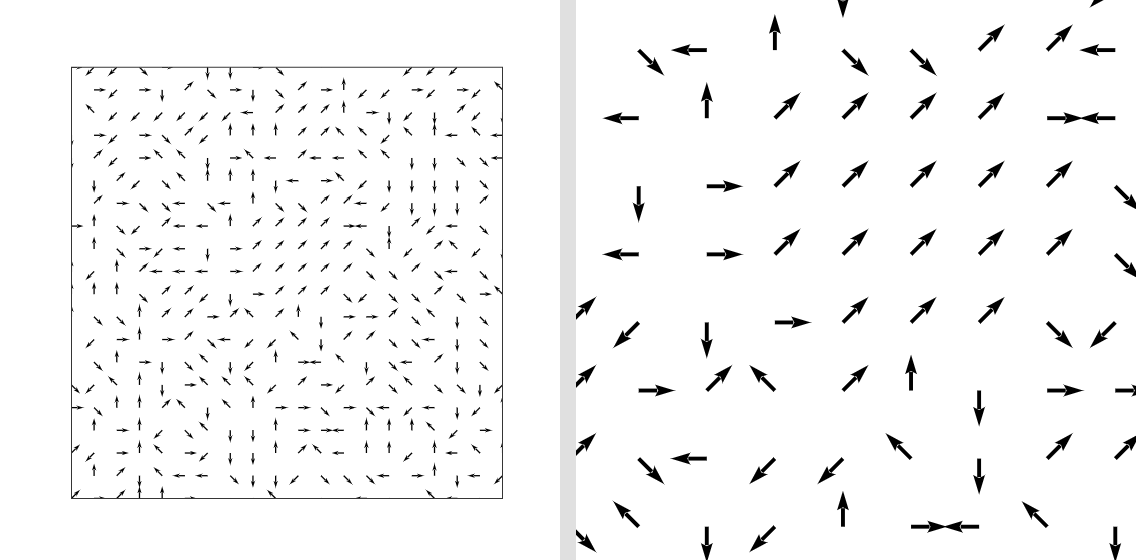
Left, the full canvas; right, a detail of the centre.
Reproduce this pattern procedurally as a Shadertoy shader.

```glsl
// Framed 20 by 20 lattice of small black arrows, each in one of eight directions.

const float FRAME_SIZE = 0.77;
const vec2 FRAME_MIN = vec2(0.1275, 0.11);
const float FRAME_LINE = 0.0014;
const float INTERVALS = 19.0;
const float PITCH = FRAME_SIZE / INTERVALS;
const float ARROW_LENGTH = FRAME_SIZE / 36.0;
const float SHAFT_WIDTH = 0.003 * FRAME_SIZE;
const float EIGHTH_TURN = 0.78539816;

float hash(vec2 p, float seed) {
    vec3 q = fract(vec3(p.xyx + seed) * vec3(0.1031, 0.1030, 0.0973));
    q += dot(q, q.yzx + 33.33);
    return fract((q.x + q.y) * q.z);
}

// Cellular noise: a random value shared by all points nearest to one seed
float cellValue(vec2 p) {
    vec2 base = floor(p);
    float nearest = 9.0;
    float value = 0.0;
    for (int j = -1; j <= 1; j++) {
        for (int i = -1; i <= 1; i++) {
            vec2 cell = base + vec2(i, j);
            vec2 site = cell + vec2(hash(cell, 3.7), hash(cell, 8.1));
            float d = distance(p, site);
            if (d < nearest) {
                nearest = d;
                value = hash(cell, 15.3);
            }
        }
    }
    return value;
}

// Mixed directions with loose domains and an aligned core
float arrowAngle(vec2 id) {
    float choice = hash(id, 21.9);
    float turn = floor(8.0 * hash(id, 5.2));
    if (choice < 0.35) turn = floor(8.0 * cellValue(id / 3.2));
    if (choice < 0.9 && distance(id, vec2(10.0, 10.5)) < 2.3) turn = 1.0;
    return turn * EIGHTH_TURN;
}

float boxDistance(vec2 p, vec2 halfSize) {
    vec2 d = abs(p) - halfSize;
    return length(max(d, 0.0)) + min(max(d.x, d.y), 0.0);
}

// Arrow along +x with its tail at the origin and a swept-back head
float arrowDistance(vec2 p, float len, float width) {
    p.y = abs(p.y);
    float shaftHalf = 0.5 * (len - 4.5 * width);
    float shaft = boxDistance(p - vec2(shaftHalf, 0.0), vec2(shaftHalf, 0.5 * width));
    float side = dot(p - vec2(len, 0.0), normalize(vec2(1.5, 5.0)));
    vec2 barb = vec2(len - 5.0 * width, 1.5 * width);
    float back = dot(p - barb, normalize(vec2(-1.0, -0.5)));
    return min(shaft, max(side, back));
}

// Only the four lattice points around p can reach it
float latticeDistance(vec2 p) {
    vec2 base = floor(p / PITCH);
    float nearest = 1.0;
    for (int j = 0; j <= 1; j++) {
        for (int i = 0; i <= 1; i++) {
            vec2 id = base + vec2(i, j);
            float angle = arrowAngle(id);
            float c = cos(angle);
            float s = sin(angle);
            vec2 q = p - id * PITCH;
            q = vec2(c * q.x + s * q.y, c * q.y - s * q.x);
            nearest = min(nearest, arrowDistance(q, ARROW_LENGTH, SHAFT_WIDTH));
        }
    }
    return nearest;
}

float coverage(float d, float pixel) {
    return clamp(0.5 - d / pixel, 0.0, 1.0);
}

void mainImage(out vec4 fragColor, in vec2 fragCoord) {
    float side = min(iResolution.x, iResolution.y);
    float pixel = 1.0 / side;
    vec2 uv = (fragCoord - 0.5 * (iResolution.xy - side)) / side;
    vec2 p = uv - FRAME_MIN;

    // Arrows are clipped at the frame
    float frame = boxDistance(p - 0.5 * FRAME_SIZE, vec2(0.5 * FRAME_SIZE));
    float arrows = max(latticeDistance(p), frame);
    float border = abs(frame) - 0.5 * FRAME_LINE;
    float ink = max(coverage(arrows, pixel), coverage(border, pixel));

    fragColor = vec4(vec3(1.0 - ink), 1.0);
}
```
